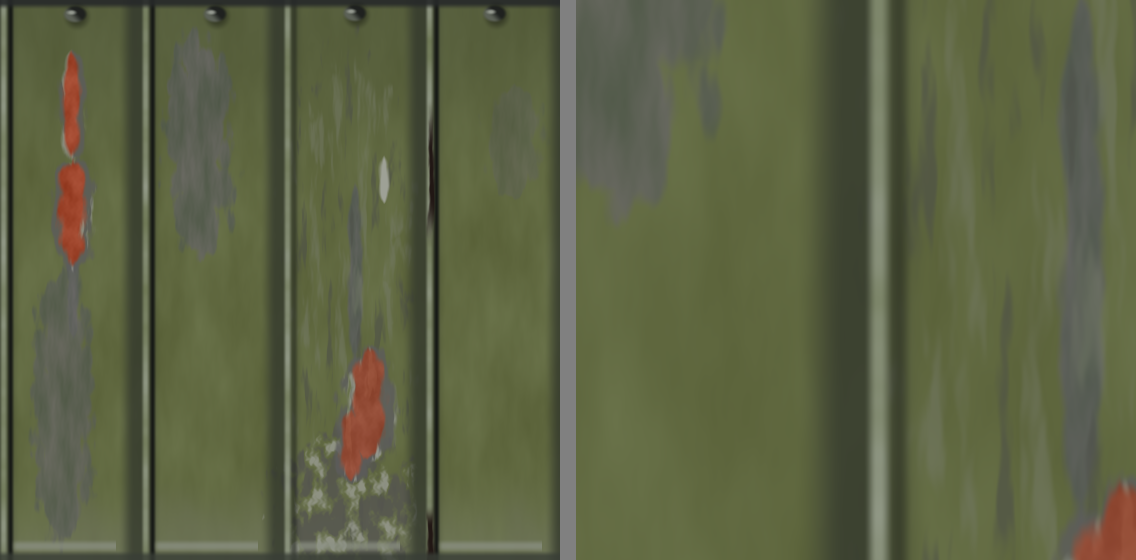
Left: the whole. Right: its middle third, enlarged.
Give the GLSL for this texture, as a three.js fragment shader.

```glsl
// Four green painted metal panels with raised seams, rivets and flaking rusty paint.
varying vec2 vUv;

float hash(vec2 p) {
  return fract(sin(dot(p, vec2(127.1, 311.7))) * 4375.85);
}

// Cellular noise: distance to the nearest scattered point
float cells(vec2 p) {
  vec2 id = floor(p), f = fract(p);
  float d = 2.0;
  for (int y = -1; y <= 1; y++) {
    for (int x = -1; x <= 1; x++) {
      vec2 o = vec2(float(x), float(y));
      d = min(d, length(o + vec2(hash(id + o), hash(id + o + 47.3)) - f));
    }
  }
  return d;
}

// Layered sines, roughly -1 to 1
float waves(vec2 p) {
  float sum = 0.0, amp = 0.5;
  for (int i = 0; i < 5; i++) {
    p = mat2(0.8, 0.6, -0.6, 0.8) * p * 1.7 + 2.3;
    sum += amp * sin(p.x + 1.6 * sin(p.y));
    amp *= 0.6;
  }
  return sum;
}

float band(float x, float halfWidth, float soft) {
  return 1.0 - smoothstep(halfWidth - soft, halfWidth + soft, abs(x));
}

// Upright worn patch with a ragged outline
float flake(vec2 p, vec2 center, vec2 radius, float ragged) {
  vec2 q = (p - center) / radius;
  float soft = 0.003 / radius.x + 0.1;
  return 1.0 - smoothstep(1.0 - soft, 1.0 + soft, abs(q.x) + pow(abs(q.y), 4.0) + ragged);
}

void main() {
  vec2 p = vUv;
  float seamId = floor((p.x + 0.0455) / 0.2535);
  float u = p.x - 0.0065 - seamId * 0.2535;
  float mottle = waves(p * vec2(17.0, 7.0));
  float brush = waves(p * vec2(60.0, 14.0) + 5.0);
  float ragged = 0.6 * (cells(p * vec2(48.0, 24.0)) - 0.45) + 0.25 * brush;

  // Weathered green paint, darker above and paler toward the foot
  vec3 col = mix(vec3(0.355, 0.385, 0.225), vec3(0.405, 0.44, 0.28), 0.5 + 0.45 * mottle);
  col += 0.008 * brush;
  col = mix(col, vec3(0.30, 0.33, 0.22), 0.5 * smoothstep(0.62, 1.0, p.y));
  col = mix(col, vec3(0.47, 0.49, 0.41), 0.5 * smoothstep(0.16, 0.0, p.y + 0.04 * mottle));

  // Grey primer showing through
  float primer = 0.7 * flake(p, vec2(0.112, 0.27), vec2(0.049, 0.25), ragged);
  primer = max(primer, 0.75 * flake(p, vec2(0.358 - 0.03 * (p.y - 0.7), 0.74), vec2(0.054, 0.21), ragged));
  primer = max(primer, 0.4 * flake(p, vec2(0.918, 0.745), vec2(0.045, 0.1), ragged));
  primer = max(primer, 0.9 * flake(p, vec2(0.634, 0.51), vec2(0.012, 0.16), ragged));
  primer = max(primer, 0.9 * flake(p, vec2(0.131, 0.47), vec2(0.012, 0.08), ragged));
  col = mix(col, vec3(0.36, 0.37, 0.36) + vec3(0.05, 0.03, 0.05) * brush, primer);

  // Scratches and broken paint on the third panel
  float worn = flake(p, vec2(0.622, 0.48), vec2(0.1, 0.46), ragged);
  float scratch = waves(p * vec2(60.0, 9.0) + 8.0);
  col = mix(col, vec3(0.46, 0.48, 0.41), 0.5 * worn * smoothstep(0.1, 0.9, scratch));
  col = mix(col, vec3(0.30, 0.31, 0.28), 0.6 * worn * smoothstep(-0.35, -0.9, scratch));
  float broken = flake(p, vec2(0.622, 0.07), vec2(0.11, 0.17), ragged);
  float damage = waves(p * vec2(46.0, 30.0) + 9.0);
  col = mix(col, vec3(0.33, 0.33, 0.31), 0.8 * broken * smoothstep(-0.3, 0.3, damage));
  col = mix(col, vec3(0.60, 0.61, 0.57), 0.8 * broken * smoothstep(-0.2, -0.85, damage));
  col = mix(col, vec3(0.62, 0.63, 0.59), flake(p, vec2(0.686, 0.68), vec2(0.008, 0.04), ragged));

  // Bare rust with a chipped pale rim
  float rust = 0.0, rim = 0.0;
  for (int i = 0; i < 4; i++) {
    float k = float(i), low = step(1.5, k), odd = mod(k, 2.0);
    vec2 c = mix(vec2(0.127 + 0.003 * odd, 0.81 - 0.185 * odd),
                 vec2(0.657 - 0.03 * odd, 0.28 - 0.075 * odd), low);
    vec2 r = mix(vec2(0.013 + 0.008 * odd, 0.098), vec2(0.027 - 0.012 * odd, 0.1 - 0.035 * odd), low);
    rust = max(rust, (1.0 - 0.2 * low) * flake(p, c, r, 0.9 * ragged));
    rim = max(rim, flake(p, c + vec2(0.002, -0.004), r * vec2(1.7, 1.08), ragged));
  }
  vec3 rimColor = mix(vec3(0.36, 0.36, 0.36), vec3(0.58, 0.59, 0.56), smoothstep(0.2, 0.7, brush));
  col = mix(col, rimColor, 0.8 * rim);
  col = mix(col, vec3(0.62, 0.27, 0.17) + 0.05 * damage, rust);

  // Seam: soft shadow, dark groove and pale ridge
  col = mix(col, vec3(0.19, 0.21, 0.17), 0.75 * smoothstep(-0.05, -0.02, u) * (1.0 - smoothstep(-0.008, 0.03, u)));
  float faint = band(seamId - 2.0, 0.5, 0.1);
  col = mix(col, vec3(0.08, 0.09, 0.08), (0.95 - 0.6 * faint) * band(u - 0.0125, 0.004, 0.004));
  float wear = waves(vec2(seamId * 7.0, p.y * 14.0));
  vec3 ridge = mix(vec3(0.46, 0.50, 0.36), vec3(0.60, 0.63, 0.56), 0.5 + 0.5 * wear);
  col = mix(col, ridge, 0.9 * band(u, 0.005, 0.004));
  float chipped = step(2.5, seamId) * max(band(p.y - 0.69, 0.09, 0.05), band(p.y - 0.03, 0.05, 0.02));
  col = mix(col, vec3(0.13, 0.09, 0.08), chipped * band(u - 0.003 + 0.004 * brush, 0.005, 0.003));

  // Foot lip and top rail
  col = mix(col, vec3(0.55, 0.57, 0.52), 0.7 * smoothstep(0.012, 0.025, u) * band(p.y - 0.025, 0.007, 0.006));
  col = mix(col, vec3(0.22, 0.24, 0.21), 0.8 * (1.0 - smoothstep(0.006, 0.018, p.y)));
  col = mix(col, vec3(0.15, 0.16, 0.16), 0.9 * smoothstep(0.982, 0.995, p.y));

  // Domed rivets, each slightly displaced
  vec2 rivet = vec2(u - 0.1275 + 0.0038 * seamId, p.y - 0.974 - 0.006 * hash(vec2(seamId, 3.0)));
  col *= 1.0 - 0.35 * (1.0 - smoothstep(0.01, 0.028, length(rivet + vec2(-0.004, 0.004))));
  vec3 metal = mix(vec3(0.12, 0.13, 0.12), vec3(0.36, 0.38, 0.34), smoothstep(0.008, -0.014, rivet.x + rivet.y));
  col = mix(col, metal, 1.0 - smoothstep(0.012, 0.019, length(rivet / vec2(1.25, 0.9))));
  float glint = length((rivet - vec2(-0.006, 0.003)) / vec2(1.5, 0.8));
  col = mix(col, vec3(0.66, 0.68, 0.64), 0.8 * (1.0 - smoothstep(0.001, 0.008, glint)));

  gl_FragColor = vec4(clamp(col, 0.0, 1.0), 1.0);
}
```
